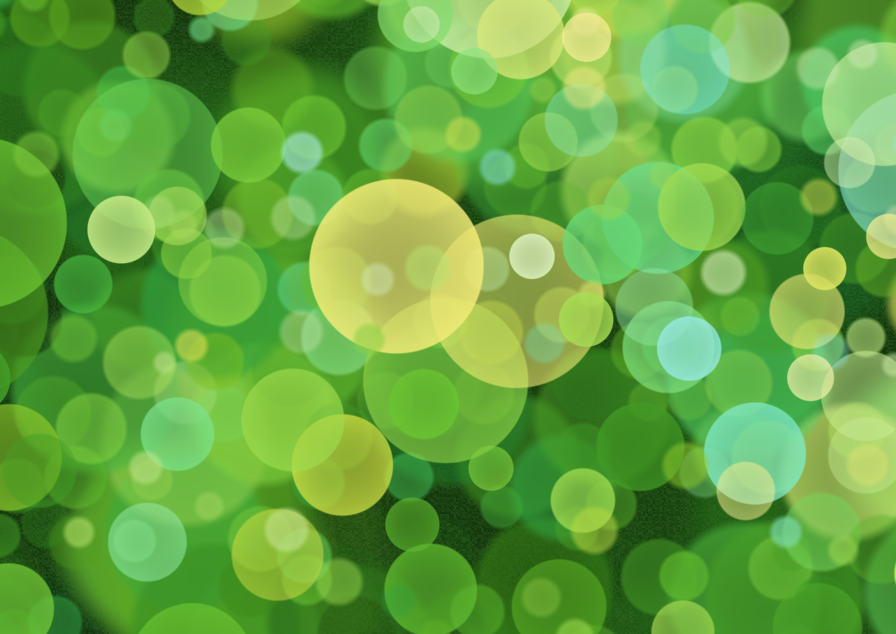
A Shadertoy shader for this background:

```glsl
// Green bokeh: translucent discs of light piled over a dark, grainy ground.
// Each layer scatters one disc per jittered grid cell, from large and blurred
// to small and crisp; slow noise gathers the discs into bright and dim areas.

const int LAYER_COUNT = 7;
// Cell size, largest radius (in cells), edge softness, opacity
const vec4 SHAPE[LAYER_COUNT] = vec4[](
    vec4(0.300, 0.90, 0.0700, 0.75),
    vec4(0.170, 0.85, 0.0220, 0.60),
    vec4(0.105, 0.65, 0.0080, 0.55),
    vec4(0.270, 0.52, 0.0035, 0.72),
    vec4(0.160, 0.48, 0.0040, 0.66),
    vec4(0.110, 0.40, 0.0120, 0.60),
    vec4(0.230, 0.26, 0.0030, 0.80));
// Chance of a disc, mean lightness
const vec2 LIGHT[LAYER_COUNT] = vec2[](
    vec2(0.85, 0.27), vec2(0.85, 0.43), vec2(0.75, 0.48), vec2(0.62, 0.62),
    vec2(0.55, 0.65), vec2(0.40, 0.74), vec2(0.28, 0.84));

const vec3 SHADOW = vec3(0.09, 0.22, 0.06);
const vec3 LEAF   = vec3(0.19, 0.53, 0.12);
const vec3 LIME   = vec3(0.42, 0.77, 0.19);
const vec3 PALE   = vec3(0.68, 0.87, 0.34);
const vec3 MILK   = vec3(0.83, 0.92, 0.72);
const vec3 COOL_TINT = vec3(0.58, 1.00, 1.75);
const vec3 WARM_TINT = vec3(1.22, 0.99, 0.70);

const float COOL_SHARE = 0.24;
const float WARM_SHARE = 0.20;
const float SHADE_SPREAD = 0.48;
const float AREA_CONTRAST = 0.65;
const float AREA_SCALE = 3.2;
const float GRAIN_SCALE = 360.0;
const float GRAIN = 0.07;

float hash(vec2 p) {
    return fract(sin(dot(p, vec2(127.1, 311.7))) * 43758.545);
}

float valueNoise(vec2 p) {
    vec2 cell = floor(p);
    vec2 f = smoothstep(0.0, 1.0, fract(p));
    float low = mix(hash(cell), hash(cell + vec2(1, 0)), f.x);
    float high = mix(hash(cell + vec2(0, 1)), hash(cell + vec2(1, 1)), f.x);
    return mix(low, high, f.y);
}

// Dark green through lime to milky white, for lightness 0 to 1
vec3 greenRamp(float lightness) {
    float t = clamp(lightness, 0.0, 1.0) * 4.0;
    vec3 color = mix(SHADOW, LEAF, clamp(t, 0.0, 1.0));
    color = mix(color, LIME, clamp(t - 1.0, 0.0, 1.0));
    color = mix(color, PALE, clamp(t - 2.0, 0.0, 1.0));
    return mix(color, MILK, clamp(t - 3.0, 0.0, 1.0));
}

vec3 discColor(vec2 center, vec2 seed, float lightness) {
    float area = valueNoise(center * AREA_SCALE + 4.0) - 0.5;
    float shade = lightness + SHADE_SPREAD * (hash(seed + 3.1) - 0.5)
                + AREA_CONTRAST * area;
    vec3 color = greenRamp(shade);
    float hue = hash(seed + 5.7);
    float strength = 0.4 + 0.6 * hash(seed + 8.3);
    vec3 tint = hue < COOL_SHARE ? COOL_TINT
              : hue > 1.0 - WARM_SHARE ? WARM_TINT : vec3(1.0);
    return min(color * mix(vec3(1.0), tint, strength), vec3(0.95));
}

// Paints one layer of discs over the color below
vec3 paintLayer(vec3 color, vec2 p, int layer, float pixel) {
    vec4 shape = SHAPE[layer];
    vec2 light = LIGHT[layer];
    vec2 home = floor(p / shape.x);
    for (int y = -1; y <= 1; y++) {
        for (int x = -1; x <= 1; x++) {
            vec2 cell = home + vec2(x, y);
            vec2 seed = cell + float(layer) * 17.3;
            if (hash(seed + 0.7) > light.x) continue;

            vec2 jitter = vec2(hash(seed + 1.3), hash(seed + 2.9));
            vec2 center = (cell + jitter) * shape.x;
            float radius = shape.x * shape.y * mix(0.5, 1.0, hash(seed + 4.3));
            float dist = length(p - center);
            float edge = max(shape.z, pixel);
            float cover = 1.0 - smoothstep(radius - edge, radius, dist);
            if (cover <= 0.0) continue;

            // Slightly thinner in the middle, brighter along the rim
            float rim = min(dist / radius, 1.0);
            float opacity = shape.w * mix(0.6, 1.25, hash(seed + 6.1));
            opacity = min(opacity, 0.93) * mix(0.82, 1.0, rim * rim);
            vec3 glow = discColor(center, seed, light.y) * (0.97 + 0.06 * rim * rim);
            color = mix(color, glow, cover * opacity);
        }
    }
    return color;
}

void mainImage(out vec4 fragColor, in vec2 fragCoord) {
    vec2 p = fragCoord / iResolution.y;
    float pixel = 1.5 / iResolution.y;

    vec3 color = mix(SHADOW, LEAF, 0.6 * valueNoise(p * 5.0));
    for (int layer = 0; layer < LAYER_COUNT; layer++) {
        color = paintLayer(color, p, layer, pixel);
    }

    // Fine grain, visible only in the dark gaps
    float darkness = 1.0 - smoothstep(0.25, 0.5, color.g);
    color += GRAIN * darkness * (hash(floor(p * GRAIN_SCALE)) - 0.5);

    fragColor = vec4(clamp(color, 0.0, 1.0), 1.0);
}
```
